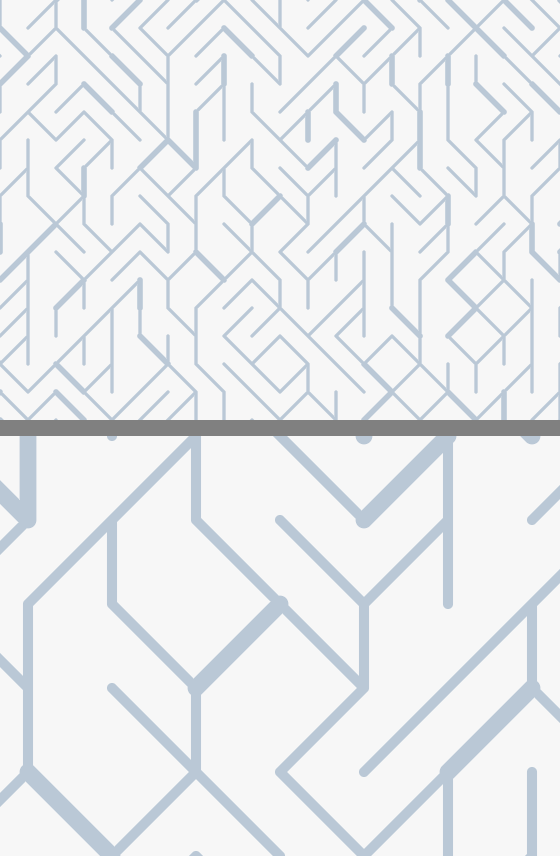
Top, the full canvas; bottom, a detail of the centre.
A Shadertoy shader for this pattern:

```glsl
const float COLUMNS = 20.0;          // cells across the canvas
const float VERTICAL_SHARE = 0.29;   // cells holding an upright stroke
const float RISING_SHARE = 0.37;     // cells holding a rising diagonal
const float BOLD_SHARE = 0.18;       // strokes drawn with the wide pen
const float THIN_RADIUS = 0.060;     // half widths in cell units
const float BOLD_RADIUS = 0.100;
const vec3 PAPER = vec3(0.97);
const vec3 INK = vec3(0.73, 0.785, 0.84);

// Integer hash giving two independent values in 0..1 per cell
vec2 hash2(ivec2 cell) {
    uvec2 v = uvec2(cell + 64) * 1664525u + 1013904223u;
    v.x += v.y * 1664525u;
    v.y += v.x * 1664525u;
    v ^= v >> 16u;
    v.x += v.y * 1664525u;
    v.y += v.x * 1664525u;
    v ^= v >> 16u;
    return vec2(v & 65535u) / 65535.0;
}

float segmentDistance(vec2 p, vec2 a, vec2 b) {
    vec2 pa = p - a, ba = b - a;
    return length(pa - ba * clamp(dot(pa, ba) / dot(ba, ba), 0.0, 1.0));
}

// Signed distance to the single round-capped stroke of a cell
float strokeDistance(vec2 p, ivec2 cell) {
    vec2 pick = hash2(cell);
    vec2 start = vec2(0.0);
    vec2 end = vec2(0.0, 1.0);                      // upright on the left side
    if (pick.x > VERTICAL_SHARE) {
        bool rising = pick.x < VERTICAL_SHARE + RISING_SHARE;
        start = vec2(0.0, rising ? 0.0 : 1.0);
        end = vec2(1.0, 1.0 - start.y);
    }
    float radius = pick.y < BOLD_SHARE ? BOLD_RADIUS : THIN_RADIUS;
    return segmentDistance(p - vec2(cell), start, end) - radius;
}

void mainImage(out vec4 fragColor, in vec2 fragCoord) {
    float pixel = COLUMNS / iResolution.x;
    vec2 p = fragCoord * pixel;
    ivec2 home = ivec2(floor(p));

    // Neighbours are included because caps and uprights cross cell borders
    float d = 1.0;
    for (int y = -1; y <= 1; y++)
        for (int x = -1; x <= 1; x++)
            d = min(d, strokeDistance(p, home + ivec2(x, y)));

    float coverage = clamp(0.5 - d / pixel, 0.0, 1.0);
    fragColor = vec4(mix(PAPER, INK, coverage), 1.0);
}
```
